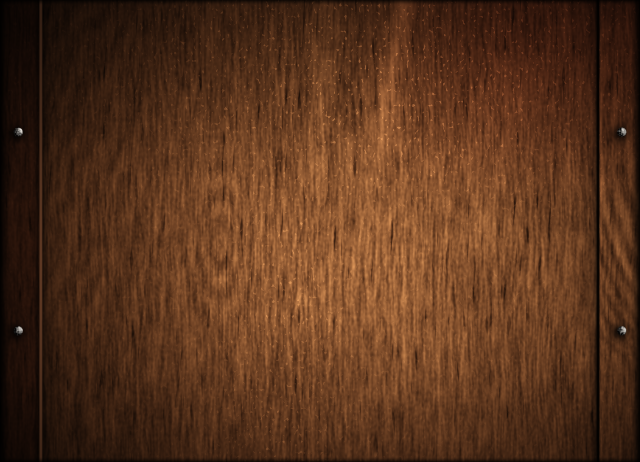
This texture is drawn by a WebGL 2 fragment shader. Its source:

```glsl
#version 300 es
precision highp float;
// Dark varnished wood panel between two riveted side strips, lit from the centre.
uniform vec2 u_resolution;
out vec4 fragColor;

vec2 hash2(vec2 p) {
  vec3 q = fract(p.xyx * vec3(0.1031, 0.1030, 0.0973));
  q += dot(q, q.yzx + 33.33);
  return fract((q.xx + q.yz) * q.zy) * 2.0 - 1.0;
}

// Gradient noise, roughly -0.7 to 0.7
float noise(vec2 p) {
  vec2 i = floor(p), f = p - i;
  vec2 u = f * f * f * (f * (f * 6.0 - 15.0) + 10.0);
  vec2 e = vec2(1.0, 0.0);
  float low = mix(dot(hash2(i), f), dot(hash2(i + e), f - e), u.x);
  float high = mix(dot(hash2(i + e.yx), f - e.yx), dot(hash2(i + 1.0), f - 1.0), u.x);
  return mix(low, high, u.y);
}

float fbm(vec2 p) {
  float sum = 0.0, amp = 0.6;
  for (int i = 0; i < 4; i++) {
    sum += amp * noise(p);
    p = p * 2.03 + 17.3;
    amp *= 0.55;
  }
  return sum;
}

float bell(float d, float width) { return exp(-d * d / (width * width)); }

// Relative brightness of the wood: fibres, pores, mottling
float fibres(vec2 p) {
  float bend = 0.012 * noise(p * vec2(5.0, 2.5)) + 0.003 * noise(p * vec2(22.0, 9.0));
  vec2 q = vec2(p.x + bend, p.y) + 40.0;
  float g = 1.0 + 0.24 * fbm(q * vec2(36.0, 2.5));
  g += 0.42 * noise(q * vec2(105.0, 7.0)) + 0.44 * noise(q * vec2(175.0, 24.0));
  g += 0.26 * noise(q * vec2(190.0, 110.0));
  g += 0.20 * fbm(p * vec2(5.0, 4.0) + 9.0);
  float pores = smoothstep(0.24, 0.5, noise(q * vec2(130.0, 15.0) + 71.0));
  return g - 0.34 * pores;
}

// Flowing growth lines at the left, oval rings around a knot
float figure(vec2 uv) {
  float wobble = fbm(uv * vec2(9.0, 5.0));
  float flow = uv.x - 0.22 * uv.y * uv.y + 0.028 * wobble;
  float lines = sin(flow * 145.0 + 5.0 * wobble) * (1.0 - smoothstep(0.12, 0.32, uv.x));
  vec2 k = (uv - vec2(0.345, 0.47)) * vec2(1.0, 0.30);
  float r = length(k) + 0.008 * wobble;
  float rings = sin(r * 330.0) * exp(-r * r * 420.0);
  return 0.11 * lines + 0.14 * rings;
}

void main() {
  vec2 uv = gl_FragCoord.xy / u_resolution;
  float aspect = u_resolution.x / u_resolution.y;
  vec2 p = vec2(uv.x * aspect, uv.y);
  float px = 1.0 / u_resolution.x;
  float leftStrip = 1.0 - smoothstep(-px, px, uv.x - 0.0615);
  float rightStrip = smoothstep(-px, px, uv.x - 0.9355);
  float panel = 1.0 - leftStrip - rightStrip;

  // Central light with unequal falloff
  vec2 d = uv - vec2(0.54, 0.45);
  vec2 falloff = vec2(d.x < 0.0 ? 4.6 : 2.7, d.y < 0.0 ? 3.5 : 3.4);
  float light = 0.60 * exp(-dot(d * d, falloff));
  light *= 1.0 - 0.25 * leftStrip;

  // Wood grain, shifted on the strips
  float grain = fibres(p + vec2(3.7 * leftStrip + 7.1 * rightStrip, 0.0));
  grain += figure(uv) * panel;

  // Pale streaks falling from the top
  float fade = smoothstep(0.5, 0.9, uv.y) * panel;
  float ragged = 0.012 * noise(uv * vec2(60.0, 9.0));
  grain += 0.60 * fade * bell(uv.x - 0.595 - 0.12 * (uv.y - 0.7) + ragged, 0.017);
  grain += 0.32 * fade * bell(uv.x - 0.495 - 0.05 * (uv.y - 0.7) + ragged, 0.014);

  // Curved bright figure on the right strip
  float arc = uv.x - 0.937 - 0.65 * (0.58 - uv.y) * (0.58 - uv.y) - 0.15 * (0.58 - uv.y);
  float bands = sin(arc * 260.0 + 4.0 * noise(uv * vec2(20.0, 8.0)));
  grain += rightStrip * bell(uv.y - 0.52, 0.26) * (0.20 * bands + 0.30 * bell(arc, 0.006));

  // Glints of rough varnish, strongest near the top
  float rough = smoothstep(0.45, 0.95, uv.y) * bell(uv.x - 0.62, 0.42);
  rough = max(rough, 0.45 * bell(uv.x - 0.44, 0.09) * (1.0 - uv.y));
  float glint = smoothstep(0.18, 0.5, noise(p * vec2(165.0, 125.0) + 13.0));
  grain += glint * (0.12 + 0.65 * rough);
  float tone = light * max(grain, 0.12);

  // Deep brown to tan, redder at the upper right and left strip
  vec3 color = tone * vec3(1.0, 0.51 + 0.20 * tone, 0.25 + 0.18 * tone);
  float red = smoothstep(0.5, 1.0, uv.y) * smoothstep(0.5, 0.85, uv.x);
  red = max(red, 0.7 * leftStrip);
  color *= mix(vec3(1.0), vec3(1.06, 0.87, 0.88), red);

  // Seams: lit bevel at the left, dark gap at the right
  color *= 1.0 - 0.45 * bell(uv.x - 0.059, 0.004);
  color *= 1.0 - 0.55 * panel * exp(-max(uv.x - 0.067, 0.0) * 180.0);
  color *= 1.0 - 0.70 * panel * exp(-max(0.935 - uv.x, 0.0) * 130.0);
  color *= 1.0 - 0.92 * bell(uv.x - 0.9345, 0.0025);
  color += 0.08 * vec3(1.0, 0.55, 0.3) * bell(uv.x - 0.939, 0.0015) * bell(uv.y - 0.5, 0.4);
  float bevel = 1.0 - smoothstep(0.0022 - px, 0.0022 + px, abs(uv.x - 0.0638));
  vec3 bevelColor = vec3(0.40, 0.24, 0.15) * (0.45 + 0.55 * bell(uv.y - 0.42, 0.42));
  color = mix(color, bevelColor, bevel * 0.9);

  // Four domed metal rivets with soft shadows
  for (int i = 0; i < 4; i++) {
    vec2 center = vec2((i & 1) == 0 ? 0.0285 : 0.9715, i < 2 ? 0.714 : 0.284);
    vec2 r = (uv - center) * vec2(aspect, 1.0) / 0.0115;
    color *= 1.0 - 0.8 * exp(-0.45 * dot(r + vec2(0.35, 0.3), r + vec2(0.35, 0.3)));
    float dome = sqrt(max(1.0 - dot(r, r), 0.0));
    float shine = max(dot(vec3(r, dome), normalize(vec3(0.55, 0.3, 0.75))), 0.0);
    float metal = 0.06 + 0.72 * pow(shine, 2.5) + 0.5 * noise(r * 2.6 + float(i) * 9.0);
    float edge = 1.5 / (0.0115 * u_resolution.y);
    float mask = 1.0 - smoothstep(1.0 - edge, 1.0, length(r));
    color = mix(color, clamp(metal, 0.03, 0.95) * vec3(1.0, 0.98, 0.95), mask);
  }

  // Outer rim darkening
  vec2 rim = min(uv, 1.0 - uv);
  color *= smoothstep(-0.004, 0.016, rim.x) * smoothstep(-0.006, 0.012, rim.y);
  fragColor = vec4(clamp(color, 0.0, 1.0), 1.0);
}
```
